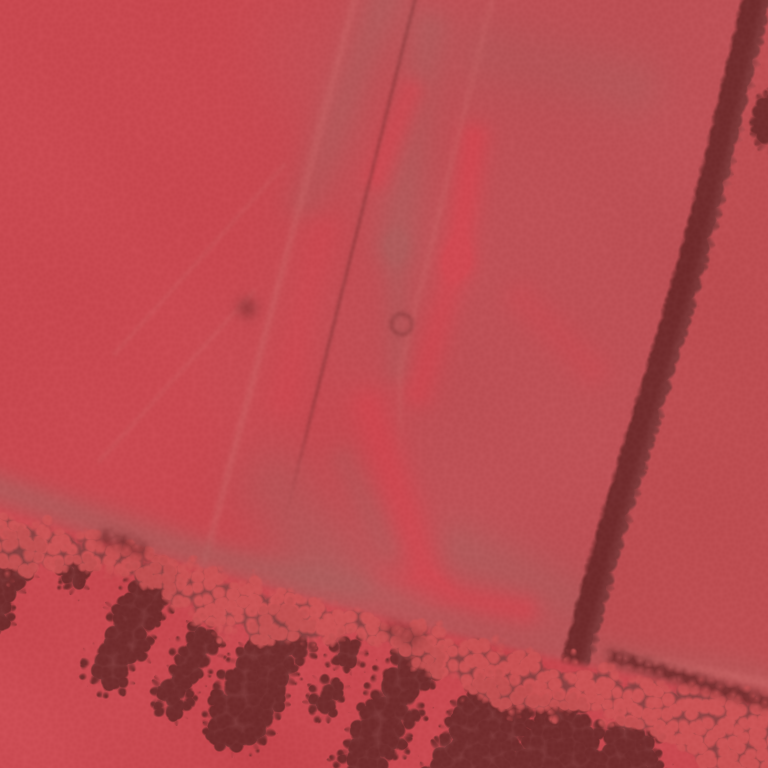
Give the GLSL for this texture, as a WebGL 2 fragment shader.

```glsl
#version 300 es
precision highp float;

uniform vec2 u_resolution;
out vec4 outColor;

const vec3 CRIMSON = vec3(0.79, 0.285, 0.315);
const vec3 ROSE = vec3(0.745, 0.315, 0.335);
const vec3 VIVID = vec3(0.83, 0.275, 0.315);
const vec3 DUSTY = vec3(0.665, 0.375, 0.37);
const vec3 PALE = vec3(0.80, 0.41, 0.41);
const vec3 SHADOW = vec3(0.45, 0.175, 0.18);
const vec3 LEAF = vec3(0.80, 0.33, 0.335);

// Trailing tree shadows: top x, top y, length, radius
const int SHADOWS = 11;
const vec4 shadows[SHADOWS] = vec4[SHADOWS](
  vec4(0.030, 0.285, 0.095, 0.026), vec4(0.100, 0.262, 0.010, 0.018),
  vec4(0.200, 0.240, 0.120, 0.030), vec4(0.262, 0.165, 0.085, 0.022),
  vec4(0.365, 0.170, 0.120, 0.042), vec4(0.455, 0.155, 0.010, 0.020),
  vec4(0.432, 0.105, 0.025, 0.014), vec4(0.540, 0.135, 0.140, 0.033),
  vec4(0.645, 0.065, 0.100, 0.052), vec4(0.730, 0.035, 0.060, 0.055),
  vec4(0.820, 0.022, 0.050, 0.040));

vec2 hash2(vec2 c) {
  vec3 q = fract(c.xyx * vec3(0.1031, 0.1030, 0.0973));
  q += dot(q, q.yzx + 33.33);
  return fract((q.xx + q.yz) * q.zy);
}

// Distance to the nearest scattered cell point
float cellular(vec2 p) {
  vec2 cell = floor(p), f = fract(p);
  float nearest = 2.0;
  for (int y = -1; y <= 1; y++)
    for (int x = -1; x <= 1; x++) {
      vec2 o = vec2(x, y);
      vec2 d = o + hash2(cell + o) - f;
      nearest = min(nearest, dot(d, d));
    }
  return sqrt(nearest);
}

float waves(vec2 p) {
  return (sin(p.x * 13.0 + 2.0 * sin(p.y * 9.0)) + sin(p.y * 17.0 - p.x * 8.0 + 1.0)
        + sin(p.x * 31.0 + p.y * 23.0) * 0.6) / 2.6;
}

float segment(vec2 p, vec2 a, vec2 b) {
  vec2 ab = b - a;
  return length(p - a - ab * clamp(dot(p - a, ab) / dot(ab, ab), 0.0, 1.0));
}

float glow(float d, float width) { return exp(-d * d / (width * width)); }

float band(vec2 p, vec2 a, vec2 b, float width) { return glow(segment(p, a, b), width); }

float fill(float d, float soft) { return 1.0 - smoothstep(-soft, soft, d); }

// Height of the wooded border
float borderHeight(float x) { return 0.335 - 0.31 * x + 0.06 * x * x; }

vec3 upperField(vec2 p, float drift) {
  vec3 c = mix(CRIMSON, ROSE, smoothstep(0.25, 0.60, p.x + 0.06 * drift));

  // Worn earth
  float worn = band(p, vec2(0.50, 1.0), vec2(0.40, 0.74), 0.030) * 0.45;
  worn += band(p, vec2(0.56, 0.96), vec2(0.515, 0.68), 0.028) * 0.45;
  worn += band(p, vec2(0.515, 0.68), vec2(0.52, 0.52), 0.020) * 0.40;
  worn += band(p, vec2(0.64, 0.93), vec2(0.82, 0.89), 0.045) * 0.35;
  worn += band(p, vec2(0.36, 0.36), vec2(0.41, 0.27), 0.060) * 0.50;
  worn += band(p, vec2(0.45, 0.40), vec2(0.51, 0.29), 0.022) * 0.35;
  worn += band(p, vec2(0.60, 0.28), vec2(0.75, 0.22), 0.040) * 0.50;
  c = mix(c, DUSTY, clamp(worn * (1.0 + 0.2 * drift), 0.0, 0.7));

  // Vivid streaks
  float streak = band(p, vec2(0.617, 0.82), vec2(0.595, 0.66), 0.022) * 0.8;
  streak += band(p, vec2(0.595, 0.66), vec2(0.545, 0.49), 0.022) * 0.6;
  streak += band(p, vec2(0.535, 0.88), vec2(0.49, 0.77), 0.020) * 0.6;
  streak += band(p, vec2(0.42, 0.70), vec2(0.37, 0.48), 0.025) * 0.4;
  streak += band(p, vec2(0.48, 0.47), vec2(0.56, 0.24), 0.027) * 0.7;
  streak += band(p, vec2(0.50, 0.235), vec2(0.68, 0.205), 0.022) * 0.7;
  streak += band(p, vec2(0.68, 0.61), vec2(0.77, 0.52), 0.025) * 0.3;
  c = mix(c, VIVID, clamp(streak, 0.0, 0.8));

  // Wheel tracks
  float paleTrack = glow(p.x - 0.28 - 0.267 * (p.y - 0.32), 0.006) * 0.35;
  paleTrack += glow(p.x - 0.521 - 0.25 * max(p.y - 0.52, 0.0), 0.005) * 0.25 * smoothstep(0.38, 0.5, p.y);
  paleTrack += band(p, vec2(0.37, 0.785), vec2(0.15, 0.54), 0.004) * 0.2;
  paleTrack += band(p, vec2(0.33, 0.62), vec2(0.13, 0.40), 0.004) * 0.2;
  c = mix(c, PALE, paleTrack);
  float darkTrack = glow(p.x - 0.371 - 0.25 * (p.y - 0.323), 0.0035);
  c = mix(c, SHADOW, darkTrack * 0.32 * smoothstep(0.3, 0.5, p.y));

  // Stain and ring
  c = mix(c, SHADOW, glow(length(p - vec2(0.322, 0.599)), 0.014) * 0.45);
  return mix(c, SHADOW, glow(length(p - vec2(0.523, 0.578)) - 0.013, 0.004) * 0.3);
}

void main() {
  vec2 p = gl_FragCoord.xy / u_resolution;
  float drift = waves(p), grain = cellular(p * 150.0) - 0.5;
  float rough = cellular(p * 75.0) - 0.45, clump = cellular(p * 32.0) - 0.45;
  float above = p.y - borderHeight(p.x);
  vec3 c = upperField(p, drift);

  // Hedge and the plot beyond it
  float across = p.x - 0.760 - 0.272 * (p.y - 0.16) + 0.005 * sin(p.y * 7.0);
  c = mix(c, vec3(0.745, 0.30, 0.315), smoothstep(0.0, 0.03, across) * 0.8);
  float hedge = abs(across) - 0.019 + rough * (across > 0.0 ? 0.010 : 0.004);
  c = mix(c, SHADOW + 0.06 * smoothstep(0.0, 0.02, across), fill(hedge, 0.004));
  float bush = length((p - vec2(1.0, 0.842)) * vec2(1.0, 0.6)) - 0.021 + rough * 0.01;
  c = mix(c, SHADOW, fill(bush, 0.004));

  // Dusty verge, then the lower field
  float verge = glow(above - 0.025 - 0.008 * drift, 0.025) * (1.0 - smoothstep(0.45, 0.65, p.x) * 0.55);
  c = mix(c, DUSTY, verge * 0.65 * (1.0 - fill(hedge, 0.004)));
  c = mix(c, PALE, glow(above - 0.025, 0.008) * 0.5 * smoothstep(0.79, 0.83, p.x));
  c = mix(c, CRIMSON + 0.012 * drift, fill(above, 0.008));

  // Shadows trailing down to the left
  float shade = 1.0;
  for (int i = 0; i < SHADOWS; i++) {
    vec4 s = shadows[i];
    shade = min(shade, segment(p, s.xy, s.xy + s.z * vec2(-0.46, -0.89)) - s.w);
  }
  c = mix(c, SHADOW + 0.10 * max(rough, 0.0), fill(shade + rough * 0.024 + clump * 0.022, 0.005));

  // Leafy crowns with dark gaps
  float depth = 0.055 + 0.022 * sin(p.x * 19.0 + 1.8) + 0.035 * smoothstep(0.65, 0.85, p.x);
  float crown = abs(above + depth * 0.5) - depth * 0.5 + clump * 0.035 + rough * 0.015;
  vec3 foliage = mix(LEAF, SHADOW + 0.08, smoothstep(0.0, 0.45, rough + 0.45 * clump));
  c = mix(c, foliage, fill(crown, 0.006) * 0.9);
  float gap = band(p, vec2(0.80, 0.145), vec2(1.0, 0.085), 0.010);
  gap += band(p, vec2(0.14, 0.30), vec2(0.18, 0.285), 0.012) * 0.6;
  gap += band(p, vec2(0.51, 0.182), vec2(0.54, 0.17), 0.012) * 0.5;
  c = mix(c, SHADOW, clamp(gap * (0.85 + rough), 0.0, 0.9));

  outColor = vec4(c + grain * 0.022 + drift * 0.006, 1.0);
}
```
